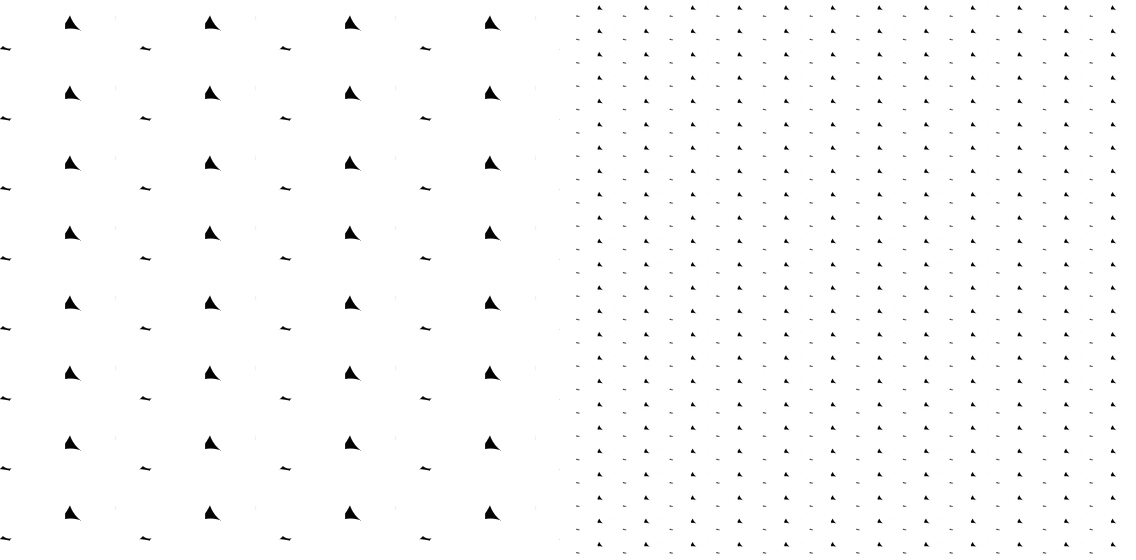
Left, the tile; right, the same tile 3 across and 3 down.
This pattern is drawn by a Shadertoy shader. Its source:

```glsl
// Sparse black shards on white: a fin-like triangle, a thin sliver and a
// barely visible tick repeat on a 4 by 8 grid. Each shard is an intersection
// of four edges that bow inward; wrapped offsets keep the tiling seamless.

const vec2 REPEATS = vec2(4.0, 8.0);
const vec2 CELL = vec2(192.0, 96.0);        // cell size in design units, y down
const vec3 PAPER = vec3(1.0);
const vec3 INK = vec3(0.015);
const float TICK_STRENGTH = 0.09;
const vec2 FIN_CENTER = vec2(99.0, 32.0);
const vec2 SLIVER_CENTER = vec2(7.0, 67.0);
const vec2 TICK_CENTER = vec2(158.7, 25.0);
const vec2 TICK_HALF_SIZE = vec2(0.5, 2.6);

// Shortest offset from a motif centre, wrapping across cell borders
vec2 wrapOffset(vec2 p, vec2 center) {
    return mod(p - center + 0.5 * CELL, CELL) - 0.5 * CELL;
}

// Signed distance to edge a-b, bowed inward by sag at its middle
float bowedEdge(vec2 p, vec2 a, vec2 b, float sag) {
    vec2 e = b - a;
    float t = clamp(dot(p - a, e) / dot(e, e), 0.0, 1.0);
    return dot(p - a, normalize(vec2(e.y, -e.x))) + 4.0 * sag * t * (1.0 - t);
}

// Four-cornered shard; corners run clockwise, one sag per edge
float shard(vec2 p, vec2 a, vec2 b, vec2 c, vec2 d, vec4 sag) {
    return max(max(bowedEdge(p, a, b, sag.x), bowedEdge(p, b, c, sag.y)),
               max(bowedEdge(p, c, d, sag.z), bowedEdge(p, d, a, sag.w)));
}

float box(vec2 p, vec2 halfSize) {
    vec2 q = abs(p) - halfSize;
    return max(q.x, q.y);
}

float coverage(float dist, float pixel) {
    return clamp(0.5 - dist / pixel, 0.0, 1.0);
}

void mainImage(out vec4 fragColor, in vec2 fragCoord) {
    vec2 uv = fragCoord / iResolution.xy;
    vec2 p = vec2(uv.x, 1.0 - uv.y) * REPEATS * CELL;
    float pixel = REPEATS.y * CELL.y / iResolution.y;

    // Motifs, with corners relative to their centres
    float fin = shard(wrapOffset(p, FIN_CENTER),
        vec2(-3.0, -11.0), vec2(11.5, 9.6), vec2(-9.7, 7.8), vec2(-9.7, 0.3),
        vec4(1.8, 1.4, 0.0, 0.2));
    float sliver = shard(wrapOffset(p, SLIVER_CENTER),
        vec2(-3.0, -3.9), vec2(8.3, -0.6), vec2(6.2, 2.4), vec2(-7.6, 0.4),
        vec4(1.4, 0.0, 0.3, 0.2));
    float tick = box(wrapOffset(p, TICK_CENTER), TICK_HALF_SIZE);

    // Ink over paper
    float ink = max(coverage(fin, pixel), coverage(sliver, pixel));
    ink = max(ink, TICK_STRENGTH * coverage(tick, pixel));
    fragColor = vec4(mix(PAPER, INK, ink), 1.0);
}
```
